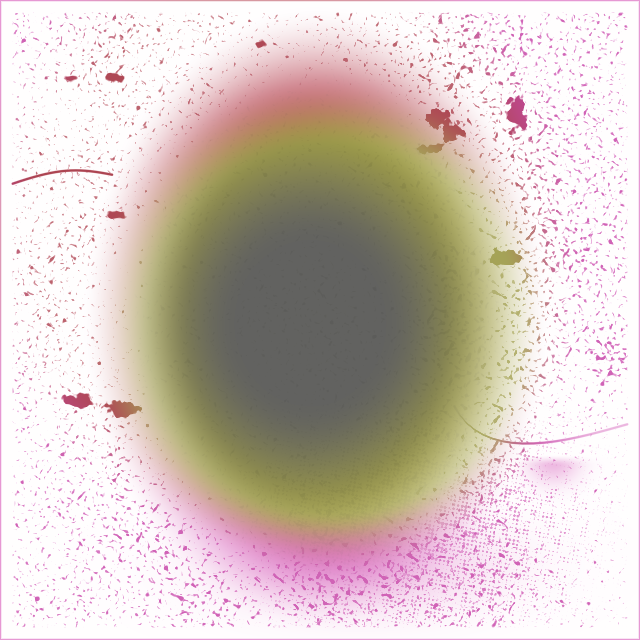
Reproduce this background procedurally as a Shadertoy shader.

```glsl
// Soft oval ink cloud, grey to olive to red to magenta, with specks, stains and threads on white paper.
const vec3 PAPER = vec3(1.0, 0.995, 0.998);
const vec3 GREY = vec3(0.385, 0.385, 0.375);
const vec3 OLIVE = vec3(0.645, 0.635, 0.27);
const vec3 CRIMSON = vec3(0.69, 0.20, 0.26);
const vec3 MAGENTA = vec3(0.80, 0.20, 0.66);

vec2 hashGradient(vec2 cell) {
    vec3 h = fract(cell.xyx * vec3(0.1031, 0.1030, 0.0973));
    h += dot(h, h.yzx + 33.33);
    float angle = 6.2832 * fract((h.x + h.y) * h.z);
    return vec2(cos(angle), sin(angle));
}
float gradientNoise(vec2 p) {
    vec2 i = floor(p), f = fract(p), e = vec2(1.0, 0.0);
    vec2 u = f * f * f * (f * (f * 6.0 - 15.0) + 10.0);
    float low = mix(dot(hashGradient(i), f), dot(hashGradient(i + e), f - e), u.x);
    float high = mix(dot(hashGradient(i + e.yx), f - e.yx),
                     dot(hashGradient(i + 1.0), f - 1.0), u.x);
    return mix(low, high, u.y);
}
float glow(vec2 p, vec2 centre, vec2 radius) {
    vec2 q = (p - centre) / radius;
    return exp(-dot(q, q));
}

// Ink hue: nested rings with slightly different centres
vec3 inkColour(vec2 p) {
    float core = length((p - vec2(0.485, 0.495)) * vec2(1.04, 0.95));
    float rim = smoothstep(0.285, 0.39, length(p - vec2(0.52, 0.486)));
    float outer = smoothstep(0.36, 0.50, length(p - vec2(0.42, 0.64)));
    vec3 ink = mix(GREY, OLIVE, smoothstep(0.115, 0.325, core));
    return mix(mix(ink, CRIMSON, rim), MAGENTA, outer * rim);
}

float cloudCover(vec2 p) {
    float d = length((p - vec2(0.495, 0.505)) / vec2(0.35, 0.465));
    float body = 1.0 - smoothstep(0.56, 1.05, d);
    return mix(body, 1.0, 0.32 * glow(p, vec2(0.56, 0.12), vec2(0.19, 0.07)));
}

// How crowded the specks are at a point
float speckDensity(vec2 p) {
    float density = 0.20 + 0.3 * gradientNoise(p * 9.0);
    density += 0.28 * glow(p, vec2(0.72, 0.92), vec2(0.16, 0.11));
    density += 0.50 * glow(p, vec2(0.75, 0.46), vec2(0.10, 0.25));
    density += 0.55 * glow(p, vec2(0.58, 0.12), vec2(0.24, 0.10));
    density += 0.60 * glow(p, vec2(0.957, 0.445), vec2(0.03, 0.04));
    density += 0.22 * glow(p, vec2(0.92, 0.66), vec2(0.07, 0.18));
    density += 0.16 * glow(p, vec2(0.23, 0.16), vec2(0.12, 0.13));
    return density - 0.55 * glow(p, vec2(0.95, 0.16), vec2(0.11, 0.14));
}

// Noise peaks, turned and warped to hide the lattice
float specks(vec2 p, float frequency, float density, float pixel) {
    float level = mix(0.52, 0.14, clamp(density, 0.0, 1.0));
    float soft = 0.6 * frequency * pixel;
    vec2 q = mat2(0.84, 0.54, -0.54, 0.84) * p;
    q += 0.006 * vec2(gradientNoise(p * 31.0), gradientNoise(p * 31.0 + 7.3));
    return smoothstep(level - soft, level + soft, gradientNoise(q * frequency));
}

// Slanted rows of fine dots
float halftone(vec2 p, float amount) {
    vec2 q = mat2(0.82, -0.57, 0.57, 0.82) * p * 700.0;
    float dots = sin(q.x) * sin(q.y) + 1.5 * gradientNoise(p * 75.0);
    return smoothstep(-0.4, 0.4, dots - mix(1.2, 0.15, amount)) * smoothstep(0.0, 0.2, amount);
}

float stain(vec2 p, vec2 centre, vec2 radius, float pixel) {
    float d = length((p - centre) / radius) - 1.0;
    d += 0.8 * gradientNoise(p * 65.0) + 0.5 * gradientNoise(p * 140.0);
    float soft = pixel / min(radius.x, radius.y);
    return 1.0 - smoothstep(-soft, soft, d);
}

// Cubic curve drawn as short joined segments
float thread(vec2 p, vec2 a, vec2 b, vec2 c, vec2 d, float width, float pixel) {
    float nearest = 1.0;
    vec2 last = a;
    for (int i = 1; i <= 18; i++) {
        float t = float(i) / 18.0, s = 1.0 - t;
        vec2 next = s * s * (s * a + 3.0 * t * b) + t * t * (3.0 * s * c + t * d);
        vec2 run = next - last;
        float along = clamp(dot(p - last, run) / dot(run, run), 0.0, 1.0);
        nearest = min(nearest, length(p - last - run * along));
        last = next;
    }
    return 1.0 - smoothstep(width - 0.5 * pixel, width + pixel, nearest);
}

void mainImage(out vec4 fragColor, in vec2 fragCoord) {
    vec2 p = fragCoord / iResolution.xy;
    float pixel = 1.0 / min(iResolution.x, iResolution.y);
    float edge = min(min(p.x, 1.0 - p.x), min(p.y, 1.0 - p.y));
    // Scattered marks, kept inside a clean margin
    float density = speckDensity(p);
    float marks = 0.75 * specks(p, 100.0, density - 0.06, pixel);
    marks = max(marks, 0.65 * specks(p + 3.7, 170.0, density + 0.05, pixel));
    marks = max(marks, 0.5 * halftone(p, glow(p, vec2(0.64, 0.18), vec2(0.19, 0.13))));
    marks *= smoothstep(0.018, 0.022, edge);
    // Larger stains: centre, radii
    vec4 stains[11] = vec4[11](vec4(0.408, 0.931, 0.008, 0.006), vec4(0.109, 0.878, 0.010, 0.004),
        vec4(0.178, 0.878, 0.013, 0.007), vec4(0.682, 0.815, 0.015, 0.016), vec4(0.705, 0.795, 0.017, 0.014),
        vec4(0.673, 0.768, 0.020, 0.009), vec4(0.808, 0.823, 0.014, 0.026), vec4(0.182, 0.664, 0.014, 0.006),
        vec4(0.790, 0.598, 0.024, 0.013), vec4(0.126, 0.374, 0.024, 0.010), vec4(0.190, 0.362, 0.023, 0.013));
    for (int i = 0; i < 11; i++)
        marks = max(marks, 0.88 * stain(p, stains[i].xy, stains[i].zw, pixel));
    // Hair-like threads
    marks = max(marks, 0.9 * thread(p, vec2(0.02, 0.713), vec2(0.09, 0.737), vec2(0.12, 0.738), vec2(0.175, 0.727), 0.0015, pixel));
    marks = max(marks, mix(0.8, 0.35, smoothstep(0.8, 0.95, p.x)) * thread(p, vec2(0.71, 0.365), vec2(0.76, 0.27), vec2(0.90, 0.315), vec2(0.98, 0.337), 0.0014, pixel));
    // Cloud, pale wash at lower right and thin frame
    float wash = 0.35 * glow(p, vec2(0.865, 0.28), vec2(0.04, 0.035)) * (1.0 - smoothstep(0.272, 0.29, p.y));
    float frame = 0.5 * (1.0 - smoothstep(0.001, 0.003, edge));
    float ink = max(max(cloudCover(p), marks), max(wash, frame));
    fragColor = vec4(mix(PAPER, inkColour(p) * (1.0 - 0.08 * marks), ink), 1.0);
}
```
